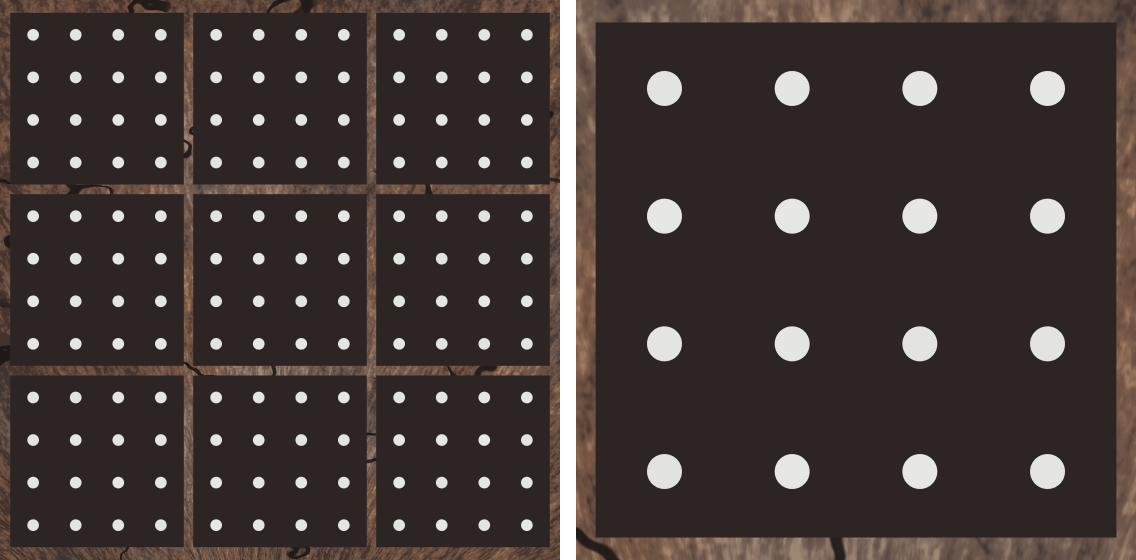
Left: the whole. Right: its middle third, enlarged.
Give the GLSL for this pattern, as a WebGL 1 fragment shader.

```glsl
precision highp float;
// Three by three dark panels, each with four by four pale dots, laid on worn wood.
// Panels and dots are repeated distance functions; the wood is layered value noise
// stretched along fanning grain, with thin noise contours as cracks.

uniform vec2 u_resolution;

const float PANELS = 3.0;
const vec2 PANEL_PITCH = vec2(0.3268, 0.3238);
const vec2 PANEL_HALF = vec2(0.1550, 0.1533);
const float DOTS = 4.0;
const float DOT_PITCH = 0.0760;
const float DOT_RADIUS = 0.0104;
const vec2 GRAIN_CENTER = vec2(0.46, -0.35);
const float CRACK_WIDTH = 0.0024;

const vec3 PANEL_COLOR = vec3(0.175, 0.147, 0.140);
const vec3 DOT_COLOR = vec3(0.900, 0.900, 0.895);
const vec3 WOOD_DARK = vec3(0.25, 0.20, 0.19);
const vec3 WOOD_MID = vec3(0.43, 0.335, 0.285);
const vec3 WOOD_LIGHT = vec3(0.65, 0.53, 0.44);
const vec3 CRACK_COLOR = vec3(0.10, 0.085, 0.085);

float hash(vec2 p) {
  vec3 q = fract(vec3(p.xyx) * 0.1031);
  q += dot(q, q.yzx + 33.33);
  return fract((q.x + q.y) * q.z);
}

float noise(vec2 p) {
  vec2 i = floor(p);
  vec2 f = fract(p);
  f = f * f * (3.0 - 2.0 * f);
  return mix(mix(hash(i), hash(i + vec2(1.0, 0.0)), f.x),
             mix(hash(i + vec2(0.0, 1.0)), hash(i + vec2(1.0, 1.0)), f.x), f.y);
}

float fbm(vec2 p) {
  float sum = 0.0;
  float amplitude = 0.5;
  for (int i = 0; i < 4; i++) {
    sum += amplitude * noise(p);
    p = p * 2.03 + 17.3;
    amplitude *= 0.5;
  }
  return sum / 0.9375;
}

// Index of the nearest of count items centered on zero.
vec2 nearestIndex(vec2 p, vec2 pitch, float count) {
  float reach = 0.5 * (count - 1.0);
  return clamp(floor(p / pitch + 0.5 * count), 0.0, count - 1.0) - reach;
}

float boxDistance(vec2 p, vec2 halfSize) {
  vec2 d = abs(p) - halfSize;
  return length(max(d, 0.0)) + min(max(d.x, d.y), 0.0);
}

float coverage(float distance, float pixel) {
  return clamp(0.5 - distance / pixel, 0.0, 1.0);
}

vec3 wood(vec2 uv) {
  // Grain fans out from a point below the canvas.
  vec2 ray = uv - GRAIN_CENTER + 0.025 * (fbm(uv * 9.0) - 0.5);
  vec2 grain = vec2(atan(ray.x, ray.y) * 55.0, length(ray) * 16.0) + 40.0;
  float streaks = fbm(grain);
  float fibers = fbm(grain * vec2(3.5, 5.0) + 71.0);
  float pores = noise(uv * 290.0);
  float patches = fbm(uv * 5.0 + 3.0);

  float tone = 0.50 + 0.65 * (streaks - 0.5) + 0.75 * (fibers - 0.5)
             + 0.22 * (pores - 0.5) + 0.50 * (patches - 0.5);

  // Shade toward the rim, strongest at the left and the top.
  vec2 rim = abs(uv - 0.5) * 2.0;
  tone -= 0.20 * smoothstep(0.80, 1.0, max(rim.x, rim.y));
  tone -= 0.12 * smoothstep(0.45, 0.0, uv.x);
  tone += 0.08 * (1.0 - smoothstep(0.0, 0.9, length(rim)));
  tone = clamp(tone, 0.0, 1.0);
  vec3 color = mix(WOOD_DARK, WOOD_MID, smoothstep(0.0, 0.5, tone));
  color = mix(color, WOOD_LIGHT, smoothstep(0.45, 0.95, tone));

  // Warm and gray areas.
  color *= mix(vec3(0.96, 1.0, 1.04), vec3(1.06, 0.99, 0.92),
               smoothstep(0.35, 0.65, fbm(uv * 4.0 + 29.0)));

  // Sparse cracks follow one contour of a slow noise field.
  float field = fbm(uv * vec2(6.0, 8.0) + 11.0);
  float width = CRACK_WIDTH * 4.0 * (0.5 + noise(uv * 24.0));
  float crack = 1.0 - smoothstep(width, width * 2.2, abs(field - 0.5));
  crack *= smoothstep(0.48, 0.62, noise(uv * 8.0 + 53.0));
  return mix(color, CRACK_COLOR, 0.9 * crack);
}

void main() {
  float pixel = 1.0 / min(u_resolution.x, u_resolution.y);
  vec2 uv = (gl_FragCoord.xy - 0.5 * u_resolution) * pixel + 0.5;
  vec2 p = uv - 0.5;

  vec2 panel = nearestIndex(p, PANEL_PITCH, PANELS);
  vec2 local = p - panel * PANEL_PITCH;
  vec2 dotIndex = nearestIndex(local, vec2(DOT_PITCH), DOTS);
  vec2 dotLocal = local - dotIndex * DOT_PITCH;

  vec3 color = wood(uv);
  color = mix(color, PANEL_COLOR, coverage(boxDistance(local, PANEL_HALF), pixel));

  // Dots differ very slightly in brightness.
  float shade = 0.985 + 0.02 * hash(panel * 7.0 + dotIndex + 50.0);
  color = mix(color, DOT_COLOR * shade, coverage(length(dotLocal) - DOT_RADIUS, pixel));
  gl_FragColor = vec4(color, 1.0);
}
```
